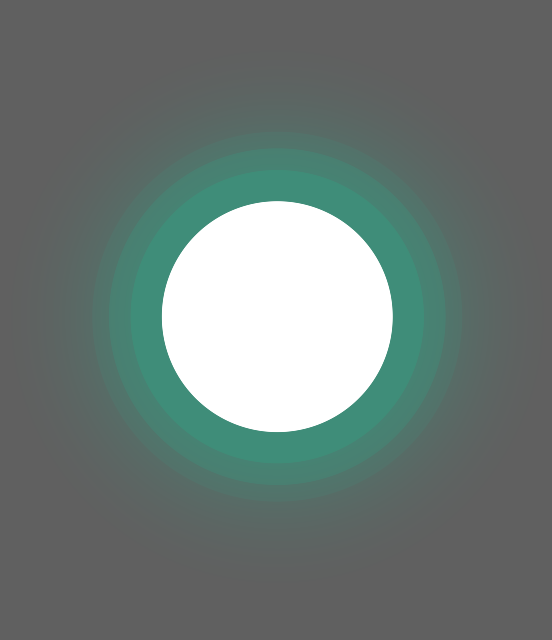
This background is drawn by a Shadertoy shader. Its source:

```glsl
const vec3 GREY = vec3(0.376, 0.376, 0.376);
const vec3 TEAL = vec3(0.247, 0.553, 0.473);
const vec3 WHITE = vec3(1.0);

// Antialiased coverage of a disc at distance dist from its centre
float disc(float dist, float radius, float pixel) {
    return 1.0 - smoothstep(-0.5 * pixel, 0.5 * pixel, dist - radius);
}

// Soft falloff: reaches strength at inner and zero at outer
float halo(float dist, float inner, float outer, float strength) {
    float fade = max((outer - dist) / (outer - inner), 0.0);
    return min(strength * fade * fade, 1.0);
}

// Lays a translucent disc over a colour
vec3 layDisc(vec3 under, vec3 tint, float dist, float radius, float alpha, float pixel) {
    return mix(under, tint, alpha * disc(dist, radius, pixel));
}

void mainImage(out vec4 fragColor, in vec2 fragCoord) {
    // Lengths are fractions of the canvas height
    float pixel = 1.0 / iResolution.y;
    vec2 centre = vec2(0.5023 * iResolution.x * pixel, 0.5052);
    float dist = length(fragCoord * pixel - centre);

    // Background and glow
    vec3 colour = mix(GREY, TEAL, halo(dist, 0.289, 0.45, 0.27));

    // Nested rings, outermost first
    colour = layDisc(colour, TEAL, dist, 0.2890, 0.17, pixel);
    colour = layDisc(colour, TEAL, dist, 0.2630, 0.42, pixel);
    colour = layDisc(colour, TEAL, dist, 0.2292, 0.98, pixel);

    // Central disc
    colour = layDisc(colour, WHITE, dist, 0.1804, 1.0, pixel);

    fragColor = vec4(colour, 1.0);
}
```
